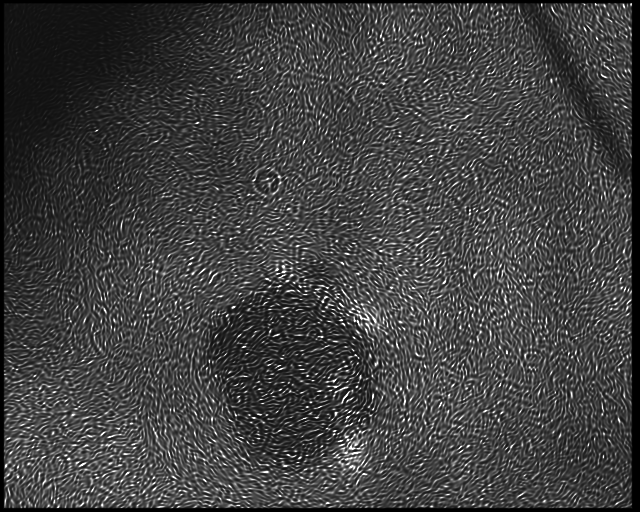
A WebGL 2 fragment shader for this texture:

```glsl
#version 300 es
precision highp float;

#define GRAIN_CELL 0.0155
#define COARSE_SCALE 1.7
#define WAVES_PER_CELL 1.95
#define ANGLE_SPREAD 0.9
#define BLACK_LEVEL 0.06
#define MEAN_LIGHT 0.195
#define CONTRAST 0.56
#define SHADE_CENTER vec2(0.57, 0.265)
#define SHADE_RADII vec2(0.165, 0.215)

uniform vec2 u_resolution;
out vec4 fragColor;

// Integer hash giving three values in 0..1
vec3 hash3(ivec3 cell) {
    uvec3 v = uvec3(cell) * 1664525u + 1013904223u;
    v.x += v.y * v.z; v.y += v.z * v.x; v.z += v.x * v.y;
    v ^= v >> 16u;
    v.x += v.y * v.z; v.y += v.z * v.x; v.z += v.x * v.y;
    return vec3(v >> 8u) / 16777216.0;
}

float valueNoise(vec2 p, int seed) {
    ivec2 i = ivec2(floor(p));
    vec2 f = fract(p);
    f = f * f * (3.0 - 2.0 * f);
    float a = hash3(ivec3(i, seed)).x;
    float b = hash3(ivec3(i + ivec2(1, 0), seed)).x;
    float c = hash3(ivec3(i + ivec2(0, 1), seed)).x;
    float d = hash3(ivec3(i + ivec2(1, 1), seed)).x;
    return mix(mix(a, b, f.x), mix(c, d, f.x), f.y);
}

float segmentDistance(vec2 p, vec2 a, vec2 b) {
    vec2 ab = b - a;
    return length(p - a - ab * clamp(dot(p - a, ab) / dot(ab, ab), 0.0, 1.0));
}

float softBlob(float dist, float width) {
    return exp(-dist * dist / (width * width));
}

// Local stripe angle: drifting outside, tangential around the shade, tilted within it
float stripeAngle(vec2 p) {
    vec2 d = p - SHADE_CENTER;
    float r = length(d) + 1e-4;
    float drift = 0.6 + 0.7 * p.x + 2.0 * (valueNoise(p * 5.0, 3) - 0.5);
    vec2 axis = vec2(cos(2.0 * drift), sin(2.0 * drift));
    vec2 tangent = -vec2(d.x * d.x - d.y * d.y, 2.0 * d.x * d.y) / (r * r);
    axis = mix(axis, tangent, 1.0 - smoothstep(0.2, 0.42, r));
    axis = mix(vec2(0.8, 0.6), axis, smoothstep(0.06, 0.2, r));
    return 0.5 * atan(axis.y, axis.x + 1e-5);
}

// Sum of short wave packets, scaled to about unit deviation
float speckle(vec2 p, float cellSize, float spread, int seed) {
    vec2 q = p / cellSize;
    ivec2 base = ivec2(floor(q));
    float sum = 0.0;
    for (int y = -1; y <= 1; y++)
    for (int x = -1; x <= 1; x++) {
        ivec2 cell = base + ivec2(x, y);
        float angle = stripeAngle((vec2(cell) + 0.5) * cellSize);
        for (int k = 0; k < 2; k++) {
            vec3 place = hash3(ivec3(cell, seed + k));
            vec3 shape = hash3(ivec3(cell, seed + k + 40));
            vec2 d = q - vec2(cell) - place.xy;
            float w = max(1.0 - dot(d, d), 0.0);
            float a = angle + spread * (shape.x + shape.y - 1.0);
            float wave = dot(d, vec2(-sin(a), cos(a))) * WAVES_PER_CELL * (0.75 + 0.5 * shape.z);
            sum += w * w * w * cos(6.2832 * (wave + place.z));
        }
    }
    return 1.5 * sum;
}

// Diffraction ring: dark rim, pale halo, pale core
float ringGlow(vec2 p, vec2 center, float radius) {
    float r = length(p - center) / radius;
    return softBlob(r - 1.25, 0.16) - 1.1 * softBlob(r - 0.92, 0.2)
         + 0.35 * softBlob(r, 0.35) - 0.4 * softBlob(r - 1.6, 0.2);
}

void main() {
    vec2 p = gl_FragCoord.xy / u_resolution.y;
    vec2 size = vec2(u_resolution.x / u_resolution.y, 1.0);
    float cloud = valueNoise(p * 9.0, 11) + 0.5 * valueNoise(p * 21.0, 12) - 0.75;

    // Broad lighting
    float corner = p.x + 1.0 - p.y + 0.08 * cloud;
    float light = mix(0.07, 1.0, smoothstep(0.18, 0.88, corner));
    light *= 1.0 + 0.32 * cloud;
    light *= 1.0 + 0.35 * softBlob(length(p - vec2(0.17, 0.03)), 0.2);
    light *= 1.0 + 0.25 * softBlob(length(p - vec2(0.82, 0.36)), 0.22);
    light *= 1.0 - 0.3 * softBlob(length(p - vec2(1.22, 0.1)), 0.13);
    light *= 1.0 - 0.6 * softBlob(segmentDistance(p, vec2(1.03, 1.0), vec2(1.22, 0.67)), 0.026);

    // Shaded oval with bright streaks along its border
    float oval = length((p - SHADE_CENTER) / SHADE_RADII) + 0.3 * cloud;
    float shade = 1.0 - smoothstep(0.8, 1.1, oval);
    float streak = softBlob(segmentDistance(p, vec2(0.55, 0.47), vec2(0.73, 0.37)), 0.022)
                 + softBlob(segmentDistance(p, vec2(0.66, 0.25), vec2(0.69, 0.1)), 0.025);
    light *= mix(1.0, 0.45, shade) * (1.0 + 0.8 * streak);

    // Fine and coarse grain
    float grain = 0.82 * speckle(p, GRAIN_CELL, ANGLE_SPREAD, 100)
                + 0.57 * speckle(p, GRAIN_CELL * COARSE_SCALE, 2.5, 200);
    float contrast = CONTRAST * (1.0 + 0.65 * shade + 0.25 * streak);
    float rings = ringGlow(p, vec2(0.521, 0.645), 0.021)
                + 0.5 * ringGlow(p, vec2(0.809, 0.629), 0.024)
                + 0.35 * ringGlow(p, vec2(0.749, 0.458), 0.022);
    float value = BLACK_LEVEL + MEAN_LIGHT * light * exp(contrast * grain + 0.85 * rings);

    // Black frame
    vec2 inset = min(p - vec2(0.008), size - vec2(0.016, 0.0065) - p);
    float pixel = 1.0 / u_resolution.y;
    value *= smoothstep(-pixel, pixel, min(inset.x, inset.y));
    fragColor = vec4(vec3(min(value, 1.0)), 1.0);
}
```
